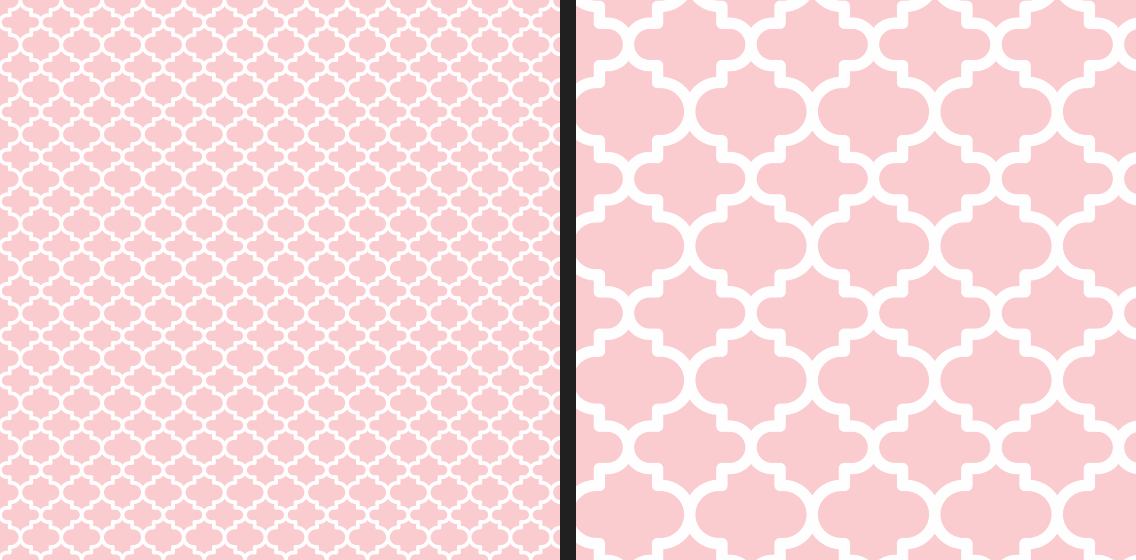
Left: the whole. Right: its middle third, enlarged.
A WebGL 2 fragment shader for this pattern:

```glsl
#version 300 es
precision highp float;

uniform vec2 u_resolution;
out vec4 fragColor;

float segmentDistance(vec2 p, vec2 a, vec2 b) {
    vec2 ab = b - a;
    return length(p - a - ab * clamp(dot(p - a, ab) / dot(ab, ab), 0.0, 1.0));
}

// Side lobe of a tile: a flat shoulder running into a quarter circle
float lobeDistance(vec2 p, float shoulderX, float arcX, float radius) {
    if (p.x > arcX) return abs(length(p - vec2(arcX, 0.0)) - radius);
    return segmentDistance(p, vec2(shoulderX, radius), vec2(arcX, radius));
}

// Lattice line inside one quarter cell, from wide tile to narrow tile
float latticeDistance(vec2 p, vec2 halfCell) {
    float wideLobe = lobeDistance(p, 13.3, 14.7, 13.3);
    float narrowLobe = lobeDistance(halfCell - p, 14.7, 18.3, 9.7);
    float riser = segmentDistance(p, vec2(13.3), vec2(13.3, 21.0));
    return min(riser, min(wideLobe, narrowLobe));
}

void main() {
    // The canvas spans 768 design units, anchored at the top left
    vec2 uv = gl_FragCoord.xy / u_resolution;
    vec2 p = vec2(uv.x, 1.0 - uv.y) * 768.0;
    float pixel = 768.0 / min(u_resolution.x, u_resolution.y);

    // Fold each repeat into a mirrored quarter
    vec2 halfCell = vec2(28.0, 30.7);
    vec2 folded = abs(mod(p + halfCell, 2.0 * halfCell) - halfCell);

    float edge = latticeDistance(folded, halfCell) - 2.6;
    float line = 1.0 - smoothstep(-0.6 * pixel, 0.6 * pixel, edge);

    vec3 pink = vec3(0.98, 0.80, 0.81);
    vec3 white = vec3(1.0, 0.995, 1.0);
    fragColor = vec4(mix(pink, white, line), 1.0);
}
```
